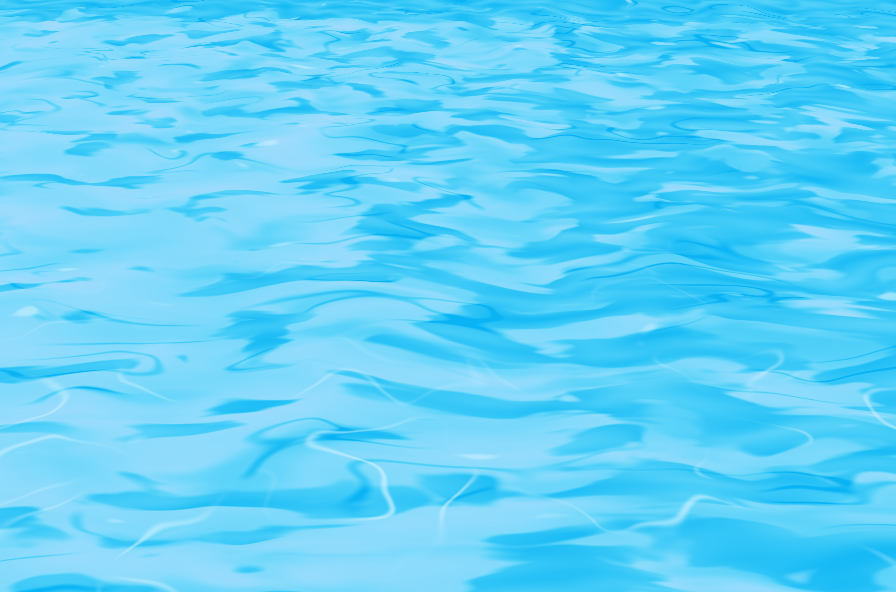
Reproduce this texture procedurally as a Shadertoy shader.

```glsl
vec2 hashGradient(vec2 cell) {
    vec3 p = fract(cell.xyx * vec3(0.1031, 0.1030, 0.0973));
    p += dot(p, p.yzx + 33.33);
    float angle = 6.2832 * fract((p.x + p.y) * p.z);
    return vec2(cos(angle), sin(angle));
}

float noise(vec2 p) {
    vec2 i = floor(p), f = p - i;
    vec2 u = f * f * f * (f * (f * 6.0 - 15.0) + 10.0);
    vec2 e = vec2(0.0, 1.0);
    float low = mix(dot(hashGradient(i), f),
                    dot(hashGradient(i + e.yx), f - e.yx), u.x);
    float high = mix(dot(hashGradient(i + e.xy), f - e.xy),
                     dot(hashGradient(i + e.yy), f - e.yy), u.x);
    return mix(low, high, u.y);
}

float fbm(vec2 p) {
    float sum = 0.0, amp = 0.65;
    for (int i = 0; i < 3; i++) {
        sum += amp * noise(p);
        p = p * vec2(1.9, 2.1) + 17.3;
        amp *= 0.45;
    }
    return sum;
}

// Thin bright or dark line along the zero level of a noise field
float ridge(float n, float width) {
    return 1.0 - smoothstep(0.0, width, abs(n));
}

// Maps a red level onto the pool's cyan to pale blue range
vec3 waterColor(float red) {
    red = clamp(red, 0.04, 0.66);
    float depth = max(0.6 - red, 0.0) / 0.53;
    return vec3(red, 0.86 - 0.14 * pow(depth, 1.8), 0.99 - 0.03 * depth);
}

void mainImage(out vec4 fragColor, in vec2 fragCoord) {
    vec2 uv = fragCoord / iResolution.xy;
    float x = (uv.x - 0.5) * iResolution.x / iResolution.y;
    float down = 1.0 - uv.y;

    // Perspective: ripples shrink towards the top
    float size = 0.25 + down;
    vec2 plane = vec2(x / size, log(size));
    plane.y -= 0.05 * x * (1.0 - 1.3 * down);

    // Flattened, bent ripple coordinates
    vec2 ripple = plane * vec2(3.7, 20.0) + 60.0;
    ripple += vec2(0.6, 1.1) * vec2(noise(ripple * 0.6 + 9.0),
                                  noise(ripple * vec2(0.7, 0.35)));
    ripple.y += 0.35 * noise(ripple * vec2(1.9, 0.8) + 31.0);

    // Shade grows to the right and along the far edge
    float shade = mix(-0.15, 0.11, smoothstep(0.1, 0.85, uv.x - 0.15 * down + 0.08));
    shade += 0.2 * noise(uv * vec2(3.0, 5.0) + 4.0);
    shade += 0.45 * (1.0 - smoothstep(0.0, 0.05, down));

    // Pale surface, soft troughs, crisp dark streaks
    float tint = noise(ripple * vec2(0.8, 0.6) + 70.0);
    float red = 0.535 + 0.16 * tint + 0.08 * fbm(ripple * vec2(1.3, 0.9) + 23.0);
    float trough = fbm(ripple * vec2(0.7, 0.75) + 110.0);
    red -= 0.17 * smoothstep(-0.08, 0.28, trough + shade);
    float streak = smoothstep(-0.02, 0.11, fbm(ripple) + shade);
    float deep = 0.19 + 0.28 * noise(ripple * vec2(1.1, 1.6) + 150.0);
    red = mix(red, deep, 0.87 * streak);

    // Fine outlines on scattered wavelets
    float outline = ridge(noise(ripple * vec2(0.9, 1.1) + 200.0), 0.07);
    outline *= smoothstep(0.02, 0.3, noise(ripple * vec2(0.6, 0.5) + 240.0));
    red -= 0.24 * outline;
    vec3 color = waterColor(red);

    // Caustic threads, stronger near the viewer
    vec2 net = plane * vec2(5.0, 9.0) + 300.0;
    net += 0.6 * vec2(noise(net * 1.3), noise(net * 1.3 + 50.0));
    float thread = ridge(noise(net), 0.055);
    thread *= smoothstep(-0.05, 0.4, noise(net * 0.7 + 80.0));
    color = mix(color, vec3(0.86, 0.96, 1.0), 0.65 * thread * smoothstep(0.3, 0.9, down));

    // Small glints
    float glint = smoothstep(0.43, 0.6, noise(ripple * vec2(2.2, 1.5) + 400.0));
    color = mix(color, vec3(0.8, 0.94, 1.0), 0.6 * glint);

    fragColor = vec4(color, 1.0);
}
```
